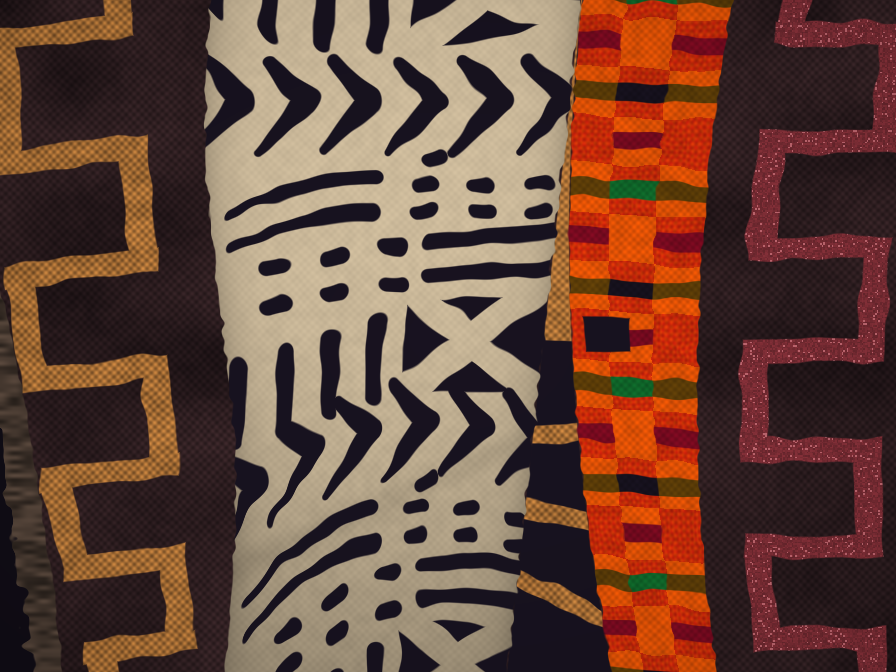
Give the GLSL for this texture, as a WebGL 1 fragment shader.

```glsl
precision highp float;
uniform vec2 u_resolution;

const vec2 CANVAS = vec2(7.68, 5.76);
const vec3 INK = vec3(0.09, 0.07, 0.12);

float hash(vec2 p) {
  vec3 q = fract(p.xyx * 0.1031);
  q += dot(q, q.yzx + 33.33);
  return fract((q.x + q.y) * q.z);
}
float noise(vec2 p) {
  vec2 i = floor(p), f = fract(p);
  f *= f * (3.0 - 2.0 * f);
  return mix(mix(hash(i), hash(i + vec2(1, 0)), f.x),
             mix(hash(i + vec2(0, 1)), hash(i + 1.0), f.x), f.y);
}
float fill(float d, float soft) { return 1.0 - smoothstep(-soft, soft, d); }
float curve(vec3 c, float y) { return c.x + y * (c.y + y * c.z); }
float box(vec2 p, vec2 size) {
  vec2 d = abs(p) - size;
  return max(d.x, d.y);
}
// Segment from a along v, radius ra to rb
float stroke(vec2 p, vec2 a, vec2 v, float ra, float rb) {
  float h = clamp(dot(p - a, v) / dot(v, v), 0.0, 1.0);
  return length(p - a - v * h) - mix(ra, rb, h);
}
// Mirrored wedges pointing inward
float wedges(vec2 p, float tip, float base, float slope) {
  p = abs(p);
  return max(p.x - base, 0.7 * (p.y - slope * (p.x - tip)));
}

// Square-wave band between two curved columns
float meander(vec2 p, vec3 rows, vec3 first, vec3 second) {
  float d = 9.0;
  for (int i = 0; i < 8; i++) {
    float k = float(i), y = curve(rows, k), top = curve(rows, k - 1.0);
    float a = curve(first, y), b = curve(second, y);
    float x = mod(k, 2.0) < 0.5 ? curve(first, p.y) : curve(second, p.y);
    d = min(d, box(p - vec2(0.5 * (a + b), y), vec2(0.5 * abs(b - a) + 0.12, 0.1)));
    d = min(d, box(p - vec2(x, 0.5 * (y + top)), vec2(0.12, 0.5 * (y - top))));
  }
  return d;
}

// One repeat of the painted marks
float motif(vec2 p) {
  float d = stroke(p, vec2(3.68, 1.38), vec2(0.11, -0.05), 0.05, 0.05);
  for (int i = 0; i < 6; i++) {
    vec2 tip = vec2(2.07 + 0.555 * float(i), 0.86);
    d = min(d, stroke(p, tip, vec2(-0.31, -0.33), 0.1, 0.05));
    d = min(d, stroke(p, tip, vec2(-0.41, 0.44), 0.1, 0.025));
  }
  vec2 bent = p - vec2(0, 0.2 * (p.x - 3.2) * (p.x - 3.2));
  for (int i = 0; i < 2; i++) {
    float k = float(i), y = 0.3 * k;
    d = min(d, stroke(bent, vec2(1.97, 1.53 + y), vec2(1.23, 0), 0.035, 0.065));
    d = min(d, stroke(p, vec2(3.68, 2.06 + y), vec2(1.07, -0.07), 0.055, 0.06));
    for (int j = 0; j < 3; j++) {
      float n = float(j);
      vec2 low = vec2(3.3 - 0.5 * n, 2.11 + 0.1 * n + 0.32 * k);
      vec2 high = vec2(3.57 + 0.49 * n, 1.59 + 0.23 * k);
      d = min(d, stroke(p, low, vec2(0.12, -0.02 * n), 0.058, 0.066));
      d = min(d, stroke(p, high, vec2(0.12, -0.02), 0.045, 0.055));
    }
  }
  for (int i = 0; i < 4; i++) {
    vec2 top = vec2(2.05 + 0.395 * float(i), 3.15 - 0.13 * float(i));
    d = min(d, stroke(p, top, vec2(-0.03, 0.66), 0.07, 0.055));
  }
  vec2 q = p - vec2(4.04, 2.92);
  d = min(d, wedges(q, 0.19, 0.56 + 0.1 * step(0.0, q.x), 0.72));
  return min(d, wedges(q.yx, 0.19, 0.35 + 0.06 * step(0.0, q.y), 1.4));
}

// Checks, bars and threads; u spans the strip
vec3 stripes(float u, float y, float soft) {
  float row = (y + 0.08 - 0.06 * u) / 0.84, k = floor(row + 0.5), m = floor(row);
  float middle = fill(abs(u - 0.47) - 0.17, soft);
  float check = mod(floor(row * 2.0 + 0.5) + step(0.3, u) + step(0.64, u), 2.0);
  float hatch = sin(u * 75.0 + y * 60.0) * sin(u * 75.0 - y * 60.0);
  vec3 c = mix(vec3(0.94, 0.34, 0.02), vec3(0.8, 0.13, 0.04), check * (0.78 + 0.22 * hatch));
  float bar = fill(abs(row - m - 0.5) - 0.085, soft);
  c = mix(c, vec3(0.5, 0.04, 0.13), bar * abs(1.0 - mod(m, 2.0) - middle));
  vec3 core = mix(vec3(0.06, 0.42, 0.17), INK, mod(k, 2.0));
  core = mix(vec3(0.38, 0.25, 0.03), core, middle);
  return mix(c, core, fill(abs(row - k) - 0.09, soft));
}

void main() {
  vec2 uv = gl_FragCoord.xy / u_resolution, p = vec2(uv.x, 1.0 - uv.y) * CANVAS;
  float px = CANVAS.y / u_resolution.y, fray = noise(p * 13.0) - 0.5;
  vec2 w = p + 0.055 * (vec2(noise(p * 5.0), noise(p * 5.0 + 40.0)) - 0.5);
  float weave = sin(p.x * 88.0 + 2.0 * noise(p * 6.0)) * sin(p.y * 88.0);
  float grain = hash(floor(p * 70.0));
  // Dark cloths with tan and pink bands
  vec3 color = mix(vec3(0.11, 0.07, 0.08), vec3(0.2, 0.13, 0.14), noise(p * 1.6) + 0.3 * fray);
  color *= 1.0 + 0.22 * weave;
  vec3 straw = vec3(0.7, 0.46, 0.22) * (0.9 + 0.22 * weave + 0.2 * fray);
  float band = meander(w + vec2(0, 0.12 * (w.x - 0.6)), vec3(0.28, 1.08, -0.032),
                       vec3(1, 0.1, 0), vec3(0.03, 0, 0.026));
  color = mix(color, straw, fill(band, px));
  band = meander(w, vec3(0.28, 0.95, -0.014), vec3(6.82, -0.2, 0.028), vec3(7.71, -0.126, 0.015));
  vec3 pink = vec3(0.47, 0.17, 0.2) * (0.85 + 0.3 * grain) + 0.2 * step(0.94, grain);
  color = mix(color, pink, fill(band, px));
  // Fringed selvage
  float edge = p.x - curve(vec3(-0.65, 0.31, -0.018), p.y) + 0.03 * fray;
  color = mix(color, vec3(0.31, 0.25, 0.21) * (0.5 + 0.7 * noise(p * vec2(8, 26))), fill(edge, px));
  color = mix(color, INK * 0.7, fill(edge + 0.27 + 0.1 * fray, px));
  // Backing strip
  float left = curve(vec3(4.99, -0.11, 0.027), p.y), right = curve(vec3(6.28, -0.18, 0.027), p.y);
  float hem = 4.98 - 0.11 * p.y, k = clamp(floor((w.y - 3.35) / 0.71), 0.0, 2.0);
  float patches = abs(w.y - 3.71 - 0.71 * k - 0.25 * k * (w.x - 4.8)) - 0.085;
  vec3 cloth = mix(INK, straw, fill(min(w.y - 2.92, patches), px));
  color = mix(color, cloth, fill(max(hem - p.x, p.x - left), px));
  // Striped cloth and tab
  float u = (p.x - left) / (right - left);
  edge = max(left - p.x, p.x - right) + 0.035 * fray;
  cloth = stripes(u + 0.03 * fray, w.y, px) * (0.91 + 0.09 * weave + 0.12 * fray);
  color = mix(color, cloth, fill(edge, px));
  color = mix(color, INK, fill(box(w - vec2(5.2, 2.86), vec2(0.2, 0.14)), px));
  // Painted cream cloth
  edge = max(1.89 - 0.13 * cos((p.y - 1.0) * 0.95) - p.x, p.x - hem) + 0.045 * fray;
  float marks = 9.0, dx = w.x - 3.75, fold = p.y - 4.3 + 0.45 * (p.x - 3.3);
  for (int i = -1; i < 2; i++) {
    float n = float(i), drop = n * (2.86 + 0.21 * dx * dx) - 0.1 * n * n;
    marks = min(marks, motif(w + vec2(n * (0.14 * w.x - 0.436), -drop)));
  }
  float light = 1.03 - 0.007 * p.y * p.y + 0.05 * fray - 0.07 * exp(-60.0 * fold * fold);
  cloth = vec3(0.78, 0.71, 0.59) * (light + 0.025 * weave) * (1.0 - 0.18 * exp(7.0 * min(edge, 0.0)));
  cloth = mix(cloth, INK, fill(marks - 0.01, px));
  color = mix(color, cloth, fill(edge, px));
  gl_FragColor = vec4(color * (1.03 - 0.3 * dot(uv - 0.5, uv - 0.5)), 1);
}
```
